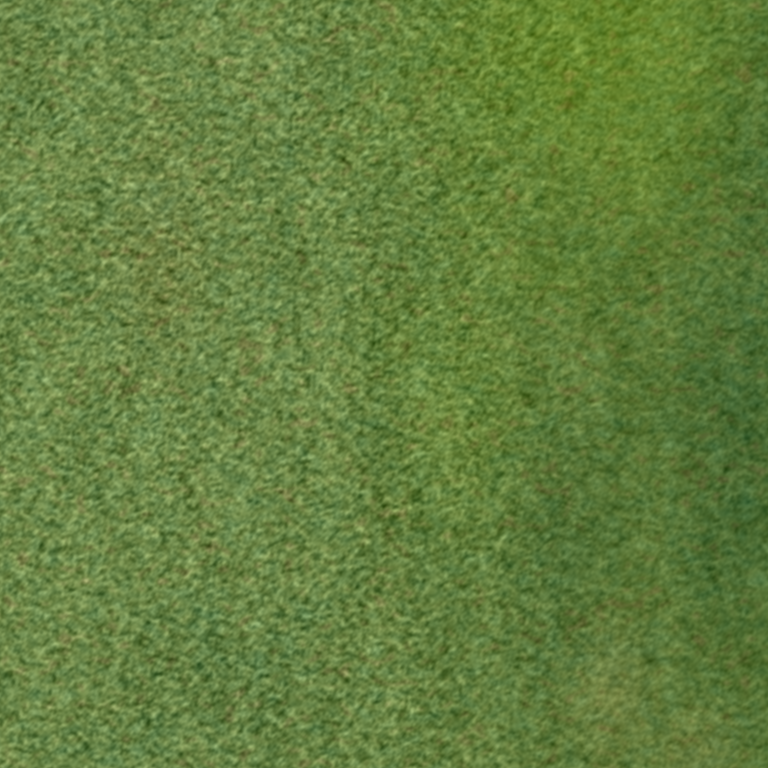
Write a three.js fragment shader that draws this texture.

```glsl
// Mown lawn seen from above: soft, short tufts over a slowly changing turf colour.
// Rotated, stretched gradient noise forms the tufts; broad noise and soft ellipses
// tint the turf with lush, shaded and dry areas.

#define TUFT_SCALE vec2(74.0, 122.0)
#define FINE_SCALE vec2(150.0, 195.0)
#define TUFT_CONTRAST 0.29
#define CLUMP_CONTRAST 0.085
#define MOTTLE_CONTRAST 0.105
#define TURF_LEFT vec3(0.422, 0.527, 0.282)
#define TURF_RIGHT vec3(0.350, 0.462, 0.208)
#define LUSH vec3(0.420, 0.550, 0.165)
#define SHADE vec3(0.250, 0.385, 0.185)
#define DRY vec3(0.475, 0.515, 0.275)

varying vec2 vUv;

vec2 hash2(vec2 p) {
  vec2 k = vec2(dot(p, vec2(127.1, 311.7)), dot(p, vec2(269.5, 183.3)));
  return fract(sin(k) * 43758.5453) * 2.0 - 1.0;
}

// Gradient noise, roughly -0.7 to 0.7
float noise(vec2 p) {
  vec2 i = floor(p);
  vec2 f = p - i;
  vec2 u = f * f * f * (f * (f * 6.0 - 15.0) + 10.0);
  vec2 e = vec2(1.0, 0.0);
  float low = mix(dot(hash2(i), f), dot(hash2(i + e.xy), f - e.xy), u.x);
  float high = mix(dot(hash2(i + e.yx), f - e.yx), dot(hash2(i + e.xx), f - e.xx), u.x);
  return mix(low, high, u.y);
}

float fbm(vec2 p) {
  float sum = 0.0;
  float weight = 0.6;
  for (int i = 0; i < 4; i++) {
    sum += weight * noise(p);
    p = p * 2.03 + 17.3;
    weight *= 0.55;
  }
  return sum;
}

vec2 rotate(vec2 p, float angle) {
  float c = cos(angle);
  float s = sin(angle);
  return vec2(c * p.x + s * p.y, c * p.y - s * p.x);
}

// Soft elliptical area with a ragged outline
float area(vec2 uv, vec2 center, vec2 radius, float ragged) {
  vec2 d = (uv - center) / radius;
  return exp(-dot(d, d) * (1.0 + ragged));
}

// Tufts leaning up to the right, crossed by some leaning the other way
float tufts(vec2 uv) {
  vec2 warped = uv + 0.005 * vec2(noise(uv * 38.0), noise(uv * 38.0 + 51.0));
  float lean = smoothstep(-0.25, 0.25, noise(uv * 9.0 + 4.0));
  float rising = noise(rotate(warped, 0.48) * TUFT_SCALE + 11.0);
  float falling = noise(rotate(warped, -0.30) * TUFT_SCALE + 73.0);
  float fine = noise(rotate(uv, 0.85) * FINE_SCALE + 37.0);
  return rising * mix(0.5, 0.85, lean) + falling * mix(0.7, 0.3, lean) + 0.52 * fine;
}

// Broad colour of the turf, without tufts
vec3 turf(vec2 uv) {
  float ragged = 1.2 * fbm(uv * 7.0 + 8.0);
  float across = smoothstep(0.25, 0.95, uv.x + 0.15 * fbm(uv * 5.0));
  vec3 color = mix(TURF_LEFT, TURF_RIGHT, across);

  color = mix(color, LUSH, 0.75 * area(uv, vec2(0.77, 0.96), vec2(0.23, 0.24), ragged));
  color = mix(color, LUSH, 0.28 * area(uv, vec2(0.60, 0.50), vec2(0.11, 0.18), ragged));
  color = mix(color, SHADE, 0.65 * area(uv, vec2(0.96, 0.38), vec2(0.08, 0.24), ragged));
  color = mix(color, SHADE, 0.50 * area(uv, vec2(1.02, 0.75), vec2(0.08, 0.30), ragged));
  color = mix(color, SHADE, 0.38 * area(uv, vec2(0.73, 0.28), vec2(0.07, 0.18), ragged));
  color = mix(color, SHADE, 0.28 * area(uv, vec2(0.30, 0.10), vec2(0.13, 0.10), ragged));
  color = mix(color, DRY, 0.50 * area(uv, vec2(0.80, 0.10), vec2(0.06, 0.09), ragged));
  color = mix(color, DRY, 0.45 * area(uv, vec2(0.91, 0.02), vec2(0.06, 0.05), ragged));
  color = mix(color, DRY, 0.45 * area(uv, vec2(0.21, 0.66), vec2(0.06, 0.12), ragged));
  return color;
}

void main() {
  vec3 color = turf(vUv);

  // Mottling drawn out along the mowing direction, and small clumps
  float mottle = fbm(vUv * vec2(13.0, 7.0) + 29.0);
  float clumps = noise(vUv * vec2(34.0, 40.0) + 63.0);
  color += (MOTTLE_CONTRAST * mottle + CLUMP_CONTRAST * clumps) * vec3(1.0, 0.95, 0.8);

  // Tufts fade toward the smoother right side
  float strength = TUFT_CONTRAST * mix(1.08, 0.60, smoothstep(0.42, 0.88, vUv.x));
  color += strength * tufts(vUv) * vec3(1.03, 1.0, 0.87);

  // Warm and cool blades, with faint brownish thatch
  float warmth = noise(vUv * vec2(52.0, 68.0) + 91.0) + 0.6 * noise(vUv * 17.0 + 5.0);
  color += warmth * vec3(0.040, -0.006, -0.045);
  color += smoothstep(0.15, 0.6, warmth) * vec3(0.020, -0.025, 0.025);

  gl_FragColor = vec4(clamp(color, 0.0, 1.0), 1.0);
}
```
